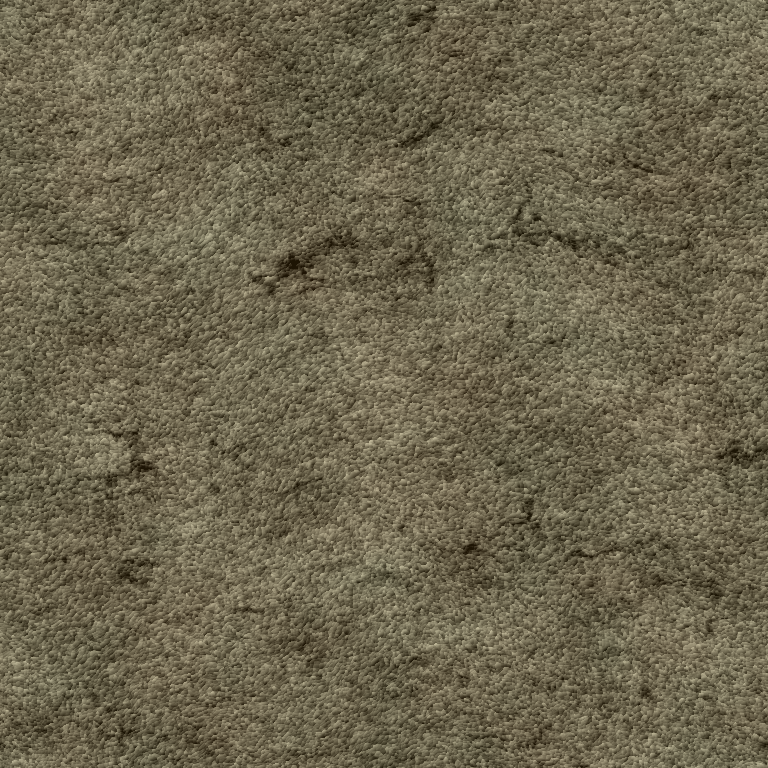
Write a Shadertoy shader that draws this texture.

```glsl
// Weathered olive-brown rock face: fine gritty grains, soft mottling, pits and short cracks.

#define DARK vec3(0.20, 0.17, 0.10)
#define PALE vec3(0.57, 0.54, 0.435)
#define BASE_TONE 0.615
#define LIGHT_DIR vec2(-0.5, 0.86)
#define GRAIN_COUNT vec2(262.0, 286.0)
#define CLUMP_COUNT vec2(122.0, 144.0)
#define MOTTLE 0.29
#define RELIEF 0.90
#define GRAIN_SHADE 0.45
#define GRAIN_TONE 0.33
#define PIT_DEPTH 0.34
#define CRACK_DEPTH 0.45

const float TAU = 6.2831853;

// Two random values in 0..1 for a lattice cell that wraps after count cells
vec2 hashCell(vec2 cell, vec2 count) {
    uvec2 v = uvec2(mod(cell + 0.5, count)) + uvec2(count) * 131u;
    v = v * 1664525u + 1013904223u;
    v.x += v.y * 1664525u;
    v.y += v.x * 1664525u;
    v ^= v >> 16u;
    v.x += v.y * 1664525u;
    v.y += v.x * 1664525u;
    v ^= v >> 16u;
    return vec2(v & 65535u) / 65535.0;
}

// Wrapping value noise in -1..1
float noise(vec2 uv, vec2 count) {
    vec2 p = uv * count;
    vec2 cell = floor(p);
    vec2 f = p - cell;
    f = f * f * (3.0 - 2.0 * f);
    float a = hashCell(cell, count).x;
    float b = hashCell(cell + vec2(1, 0), count).x;
    float c = hashCell(cell + vec2(0, 1), count).x;
    float d = hashCell(cell + vec2(1, 1), count).x;
    return 2.0 * mix(mix(a, b, f.x), mix(c, d, f.x), f.y) - 1.0;
}

float layeredNoise(vec2 uv, vec2 count, int octaves) {
    float sum = 0.0, amplitude = 0.5;
    for (int i = 0; i < octaves; i++) {
        sum += amplitude * noise(uv, count);
        amplitude *= 0.5;
        count *= 2.0;
    }
    return sum;
}

// Soft-edged cellular noise: xy = offset from the grain centre, z = grain tone in -1..1
vec3 grains(vec2 uv, vec2 count) {
    vec2 p = uv * count;
    vec2 cell = floor(p);
    vec3 sum = vec3(0.0);
    float total = 0.0;
    for (int y = -1; y <= 1; y++) {
        for (int x = -1; x <= 1; x++) {
            vec2 id = cell + vec2(x, y);
            vec2 jitter = hashCell(id, count);
            vec2 offset = p - id - jitter;
            float tone = 2.0 * fract(jitter.x * 37.0 + jitter.y * 61.0) - 1.0;
            float weight = exp(-12.0 * dot(offset, offset));
            sum += weight * vec3(offset, tone);
            total += weight;
        }
    }
    return sum / max(total, 1e-6);
}

void mainImage(out vec4 fragColor, in vec2 fragCoord) {
    vec2 uv = fragCoord / iResolution.xy;

    // Gentle bending keeps the layers off the lattice axes
    vec2 bent = uv + vec2(0.008 * sin(TAU * (2.0 * uv.y + uv.x)),
                          0.018 * sin(TAU * uv.x + 1.0) + 0.006 * sin(TAU * (3.0 * uv.x + uv.y)));
    vec2 ragged = bent + 0.002 * vec2(noise(uv, vec2(66, 72)), noise(uv, vec2(74, 64)));

    // Broad light and dark patches
    float tone = BASE_TONE + MOTTLE * layeredNoise(ragged, vec2(8, 12), 5);

    // Uneven surface lit from the upper left
    vec2 bumpCount = vec2(34, 46);
    tone += RELIEF * (layeredNoise(ragged, bumpCount, 3)
                    - layeredNoise(ragged + 0.003 * LIGHT_DIR, bumpCount, 3));

    // Clumps and single grains
    vec3 clump = grains(ragged, CLUMP_COUNT);
    vec3 grain = grains(ragged, GRAIN_COUNT);
    tone += GRAIN_SHADE * (dot(grain.xy, LIGHT_DIR) + 0.6 * dot(clump.xy, LIGHT_DIR));
    tone += GRAIN_TONE * (grain.z + 0.3 * clump.z);

    // Dark pits
    tone -= PIT_DEPTH * smoothstep(0.30, 0.65, layeredNoise(ragged, vec2(32, 52), 3));

    // Short, mostly level cracks
    float crackLine = abs(noise(ragged, vec2(8, 21)) + 0.22 * noise(ragged, vec2(58, 76)));
    float crackZone = smoothstep(0.30, 0.65, noise(bent, vec2(13, 19)));
    tone -= CRACK_DEPTH * crackZone * (1.0 - smoothstep(0.03, 0.13, crackLine));

    // Colour ramp with a slight drift between tan and olive
    vec3 color = mix(DARK, PALE, clamp(tone, -0.25, 1.45));
    float warmth = layeredNoise(bent, vec2(10, 13), 3);
    color += warmth * vec3(0.016, -0.002, -0.002);
    fragColor = vec4(clamp(color, 0.0, 1.0), 1.0);
}
```
